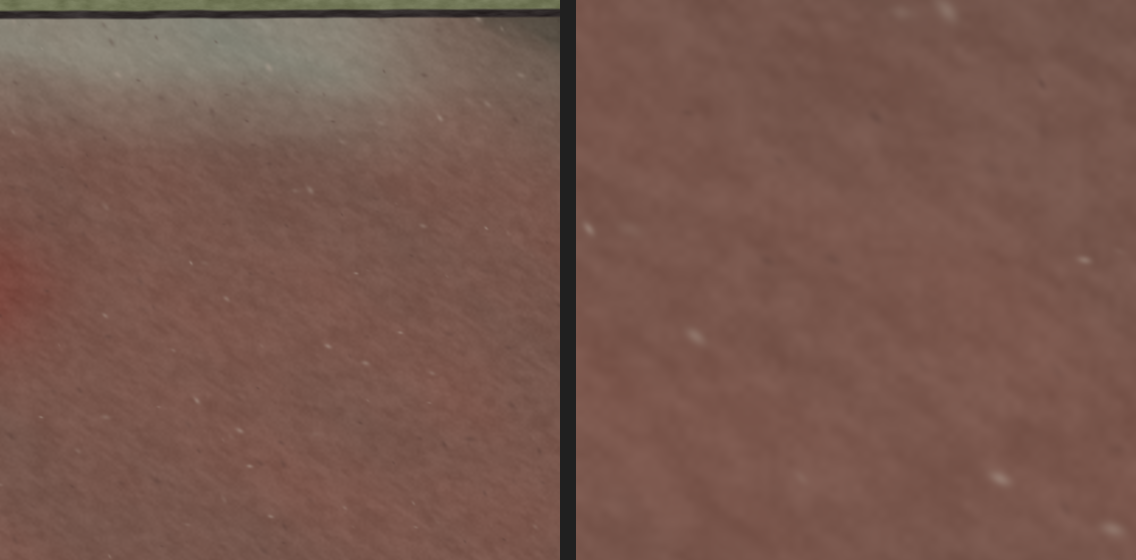
Left: the whole. Right: its middle third, enlarged.
Give the GLSL for this texture, as a Shadertoy shader.

```glsl
// Worn red-brown ground fading to a pale grey-green margin, closed at the top
// by a thin dark strip and grass. Broad colour masks are layered first, then
// slanted soft grain and sparse pebbles are added.

const vec3 EARTH = vec3(0.470, 0.337, 0.298);
const vec3 RUST = vec3(0.465, 0.225, 0.195);
const vec3 DUST = vec3(0.530, 0.515, 0.465);
const vec3 SHADE = vec3(0.300, 0.275, 0.235);
const vec3 GRASS = vec3(0.450, 0.470, 0.345);
const vec3 STRIP = vec3(0.175, 0.150, 0.155);
const vec3 PEBBLE = vec3(0.680, 0.620, 0.570);
const vec3 PIT = vec3(0.300, 0.210, 0.190);

const float GRAIN_ANGLE = -0.60;
const float GRAIN_SCALE = 95.0;
const float GRAIN_CONTRAST = 0.075;
const float MOTTLE_CONTRAST = 0.035;
const float STRIP_HALF_WIDTH = 0.0070;
const float STRIP_SOFTNESS = 0.0030;
const float SPECK_CELLS = 22.0;

float hash(vec2 p) {
    vec3 q = fract(vec3(p.xyx) * 0.1031);
    q += dot(q, q.yzx + 33.33);
    return fract((q.x + q.y) * q.z);
}

float noise(vec2 p) {
    vec2 i = floor(p), f = fract(p);
    f = f * f * (3.0 - 2.0 * f);
    float low = mix(hash(i), hash(i + vec2(1, 0)), f.x);
    float high = mix(hash(i + vec2(0, 1)), hash(i + vec2(1, 1)), f.x);
    return mix(low, high, f.y);
}

float fbm(vec2 p) {
    float sum = 0.0, weight = 0.5;
    for (int i = 0; i < 4; i++) {
        sum += weight * noise(p);
        p = mat2(0.8, 0.6, -0.6, 0.8) * p * 2.03 + 17.3;
        weight *= 0.5;
    }
    return sum / 0.9375;
}

vec2 rotate(vec2 p, float a) {
    return vec2(cos(a) * p.x + sin(a) * p.y, cos(a) * p.y - sin(a) * p.x);
}

// Soft elongated specks: positive for pebbles, negative for pits
float specks(vec2 p) {
    vec2 home = floor(p * SPECK_CELLS);
    float sum = 0.0;
    for (int y = -1; y <= 1; y++)
    for (int x = -1; x <= 1; x++) {
        vec2 id = home + vec2(x, y) + 40.0;
        vec2 centre = id - 40.0 + vec2(hash(id + 3.1), hash(id + 71.7));
        float kind = hash(id + 19.3);
        float size = mix(0.05, 0.13, hash(id + 47.9));
        float tilt = GRAIN_ANGLE + hash(id + 5.5) - 0.5;
        vec2 d = rotate(p * SPECK_CELLS - centre, tilt) / size;
        float blob = exp(-dot(d * vec2(0.65, 1.2), d * vec2(0.65, 1.2)));
        float light = smoothstep(0.78, 1.0, kind);
        float dark = smoothstep(0.35, 0.0, kind);
        sum += blob * (0.75 * light * light - 0.50 * dark);
    }
    return clamp(sum, -1.0, 1.0);
}

vec3 ground(vec2 p) {
    vec2 slant = rotate(p, GRAIN_ANGLE);
    float cloud = fbm(slant * vec2(3.0, 7.0) + 20.0) - 0.5;

    // Pale margin, reaching lowest right of the middle
    float reach = p.y + 0.10 * min(p.x, 0.62) + 0.09 * cloud;
    float dust = 0.45 * smoothstep(0.71, 0.85, reach)
               + 0.55 * smoothstep(0.83, 0.94, reach);
    dust *= 1.0 - 0.60 * smoothstep(0.55, 0.85, p.x);
    vec3 col = mix(EARTH, DUST, dust);

    // Reddish patch at the left edge and faint warm drift
    vec2 patchOffset = (p - vec2(-0.03, 0.48)) / vec2(0.13, 0.11);
    col = mix(col, RUST, 0.65 * exp(-dot(patchOffset, patchOffset)));
    col += vec3(0.03, -0.02, -0.025) * cloud;

    // Slanted shadow in the upper right corner
    float corner = smoothstep(1.60, 1.95, p.x + p.y + 0.35 * cloud);
    float streak = smoothstep(0.30, 0.65, noise(slant * vec2(3.0, 17.0) + 8.0));
    col = mix(col, SHADE, corner * (0.35 + 0.50 * streak));

    // Mottling and fine grain
    float fine = noise(slant * GRAIN_SCALE * vec2(0.60, 1.30) + 200.0);
    float coarse = noise(slant * GRAIN_SCALE * vec2(0.27, 0.55) + 90.0);
    float tiny = noise(p * GRAIN_SCALE * 2.1 + 11.0);
    float grain = 0.45 * fine + 0.33 * coarse + 0.22 * tiny - 0.5;
    col += GRAIN_CONTRAST * grain + MOTTLE_CONTRAST * cloud;

    float speck = specks(p);
    col = mix(col, PEBBLE, 0.65 * max(speck, 0.0));
    return mix(col, PIT, 0.60 * max(-speck, 0.0));
}

void mainImage(out vec4 fragColor, in vec2 fragCoord) {
    vec2 uv = fragCoord / iResolution.xy;
    vec3 col = ground(uv);

    // Grass above the strip
    float offset = uv.y - mix(0.9725, 0.9765, uv.x)
                 - 0.002 * (noise(uv * vec2(28.0, 2.0)) - 0.5);
    float blades = fbm(uv * vec2(45.0, 90.0)) - 0.5;
    vec3 grass = GRASS + 0.14 * blades;
    col = mix(col, grass, smoothstep(-STRIP_SOFTNESS, STRIP_SOFTNESS, offset));

    // Dark strip with uneven tone
    float strip = 1.0 - smoothstep(-STRIP_SOFTNESS, STRIP_SOFTNESS,
                                   abs(offset) - STRIP_HALF_WIDTH);
    vec3 stripTone = STRIP + 0.14 * (fbm(uv * vec2(35.0, 140.0)) - 0.5);
    col = mix(col, stripTone, 0.95 * strip);

    fragColor = vec4(clamp(col, 0.0, 1.0), 1.0);
}
```
